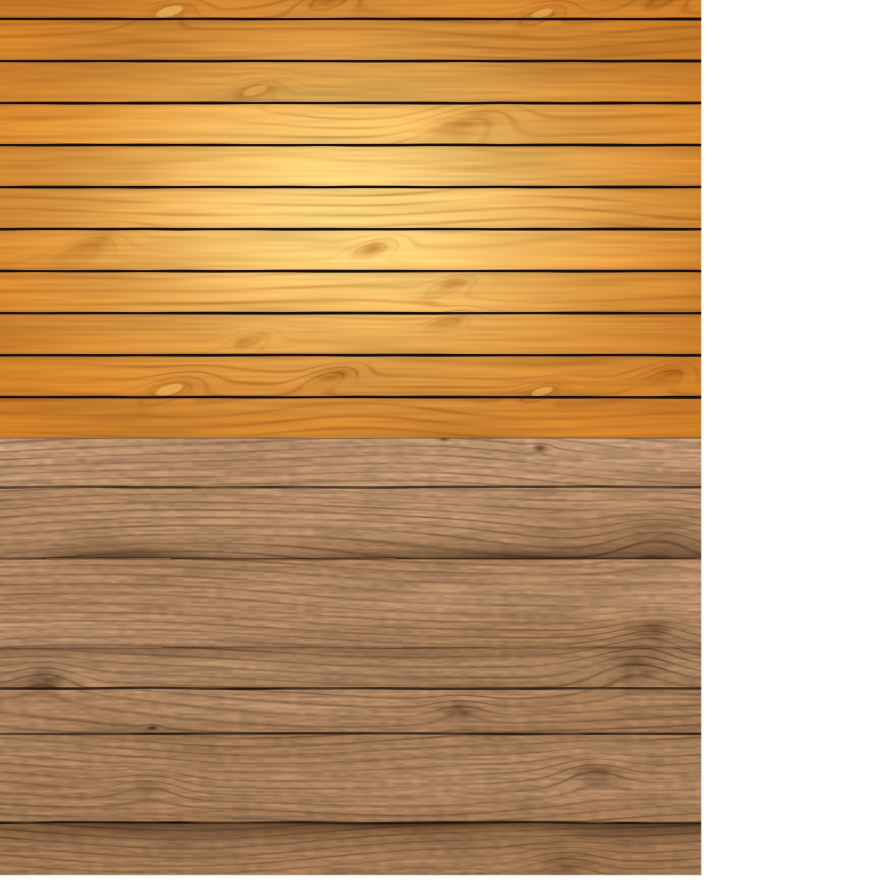
Write a Shadertoy shader that draws this texture.

```glsl
const float PANEL_RIGHT = 0.7826;
const float PANEL_BOTTOM = 0.9766;   // depths are measured down from the top
const float SPLIT = 0.489;
const float FIRST_SEAM = 0.0212;
const float PITCH = 0.0469;
const float REPEAT_ROWS = 9.0;
const vec2 GLOW_CENTRE = vec2(0.39, 0.235);
const vec2 GLOW_SIZE = vec2(0.29, 0.175);
const vec3 HONEY_EDGE = vec3(0.80, 0.485, 0.15);
const vec3 HONEY_GLOW = vec3(1.0, 0.84, 0.50);
const vec3 HONEY_STAIN = vec3(0.56, 0.28, 0.05);
const vec3 KNOT_PALE = vec3(0.91, 0.68, 0.34);
const vec3 GAP = vec3(0.10, 0.055, 0.02);
const vec3 DRIFT_LIGHT = vec3(0.77, 0.61, 0.47);
const vec3 DRIFT_MID = vec3(0.58, 0.42, 0.28);
const vec3 DRIFT_DARK = vec3(0.27, 0.17, 0.09);

// Knots: x, depth, radius, paleness
const vec4 HONEY_KNOTS[11] = vec4[](
    vec4(0.189, 0.435, 0.010, 1.0), vec4(0.605, 0.437, 0.008, 0.8),
    vec4(0.370, 0.420, 0.009, 0.0), vec4(0.285, 0.101, 0.009, 0.7),
    vec4(0.520, 0.138, 0.015, 0.1), vec4(0.417, 0.277, 0.008, 0.1),
    vec4(0.503, 0.318, 0.007, 0.1), vec4(0.500, 0.359, 0.007, 0.1),
    vec4(0.280, 0.379, 0.007, 0.1), vec4(0.100, 0.274, 0.011, 0.0),
    vec4(0.745, 0.418, 0.010, 0.0));

// Knots: x, depth, radius, darkness
const vec4 DRIFT_KNOTS[11] = vec4[](
    vec4(0.604, 0.500, 0.004, 0.9), vec4(0.495, 0.490, 0.003, 0.8),
    vec4(0.735, 0.600, 0.019, 0.3), vec4(0.727, 0.703, 0.012, 0.7),
    vec4(0.513, 0.793, 0.010, 0.6), vec4(0.662, 0.862, 0.013, 0.5),
    vec4(0.168, 0.878, 0.012, 0.3), vec4(0.050, 0.757, 0.012, 0.6),
    vec4(0.170, 0.812, 0.003, 0.9), vec4(0.710, 0.743, 0.018, 0.5),
    vec4(0.630, 0.965, 0.014, 0.5));

// Seams: depth, line darkness, shade above, shade below
const vec4 DRIFT_SEAMS[6] = vec4[](
    vec4(0.5436, 0.75, 0.05, 0.10), vec4(0.6237, 0.45, 0.75, 0.0),
    vec4(0.7227, 0.25, 0.10, 0.45), vec4(0.7682, 0.90, 0.25, 0.05),
    vec4(0.8190, 0.80, 0.30, 0.25), vec4(0.9180, 0.90, 0.15, 0.90));

float hash(vec2 p) {
    return fract(sin(dot(p, vec2(127.1, 311.7))) * 43758.5);
}

float noise(vec2 p) {
    vec2 i = floor(p), f = fract(p);
    f = f * f * (3.0 - 2.0 * f);
    return mix(mix(hash(i), hash(i + vec2(1, 0)), f.x),
               mix(hash(i + vec2(0, 1)), hash(i + 1.0), f.x), f.y);
}

float ridge(float phase, float sharpness) {
    return pow(0.5 + 0.5 * sin(phase), sharpness);
}

float lineMask(float dist, float halfWidth, float aa) {
    return 1.0 - smoothstep(halfWidth - aa * 0.5, halfWidth + aa, dist);
}

vec3 honeyBoards(vec2 p, float aa) {
    float row = (p.y - FIRST_SEAM) / PITCH;
    float id = mod(floor(row), REPEAT_ROWS);
    float period = PITCH * REPEAT_ROWS;
    float swell = 0.0, stain = 0.0, pale = 0.0;
    for (int i = 0; i < 11; i++) {
        vec4 k = HONEY_KNOTS[i];
        vec2 q = p - k.xy;
        q.y -= period * round(q.y / period);
        q.y += q.x * 0.25;
        q /= k.z * vec2(2.2, 0.8);
        swell += exp(-dot(q, q) * 0.3);
        stain += exp(-dot(q, q) * 0.8);
        pale += k.w * (1.0 - smoothstep(0.55, 0.8, length(q)));
    }
    // Grain bends around each knot
    vec2 g = p + vec2(id * 3.7, 0.0);
    float bend = noise(g * vec2(5.0, 24.0));
    float rings = ridge(p.y * 430.0 + bend * 11.0 + swell * 15.0, 5.0);
    rings *= mix(1.0, 0.35, mod(id, 2.0)) * noise(g * vec2(9.0, 70.0) + 5.0);
    float fibre = noise(g * vec2(16.0, 340.0)) - 0.5;
    float cloud = noise(g * vec2(6.0, 38.0) + 9.0) - 0.5;

    vec2 d = (p - GLOW_CENTRE) / GLOW_SIZE;
    vec3 col = mix(HONEY_EDGE, HONEY_GLOW, exp(-dot(d, d)));
    col *= 1.0 + 0.13 * cloud + 0.11 * fibre + 0.05 * (hash(vec2(id, 2.0)) - 0.5);
    float ink = 0.38 * rings + stain * (0.2 + 0.35 * noise(g * vec2(60.0, 180.0)));
    col = mix(col, HONEY_STAIN, clamp(ink, 0.0, 0.75));
    col = mix(col, KNOT_PALE, clamp(pale, 0.0, 0.9));

    float seam = abs(fract(row + 0.5) - 0.5) * PITCH;
    float width = 0.0008 + 0.0006 * noise(vec2(p.x * 25.0, id));
    col *= 1.0 - 0.18 * exp(-seam / 0.0025);
    return mix(col, GAP, lineMask(seam, width, aa));
}

vec3 driftBoards(vec2 p, float aa) {
    float swell = 0.0, ink = 0.0, seams = 0.0, board = 0.0;
    float patches = noise(p * vec2(7.0, 60.0));
    for (int i = 0; i < 6; i++) {
        vec4 s = DRIFT_SEAMS[i];
        float d = p.y - s.x + 0.0015 * (noise(vec2(p.x * 12.0, s.x * 90.0)) - 0.5);
        board += step(0.0, d);
        ink += (d < 0.0 ? s.z : s.w) * exp(-abs(d) / 0.013) * (0.25 + patches);
        float wear = 0.6 + 0.4 * noise(vec2(p.x * 30.0, s.x * 50.0));
        seams = max(seams, s.y * wear * lineMask(abs(d), 0.0011, aa));
    }
    for (int i = 0; i < 11; i++) {
        vec4 k = DRIFT_KNOTS[i];
        vec2 q = (p - k.xy) / (k.z * vec2(1.7, 0.9));
        swell += exp(-dot(q, q) * 0.25) * k.z * 90.0;
        ink += k.w * exp(-dot(q, q)) * (0.35 + 0.65 * noise(p * vec2(90.0, 220.0)));
    }
    // Arched growth lines with broken pores
    vec2 g = p + vec2(board * 2.3, 0.0);
    float arch = 8.0 * cos((p.x - 0.33) * 5.0 + board * 0.6);
    float bend = noise(g * vec2(4.0, 22.0)) * 9.0;
    float lines = ridge(p.y * 620.0 + arch + bend + swell * 9.0, 6.0);
    lines *= 0.25 + 0.75 * noise(g * vec2(11.0, 90.0));
    float fibre = noise(g * vec2(22.0, 360.0));
    float pores = noise(g * vec2(110.0, 400.0));

    float sun = 1.0 - smoothstep(0.5, 0.98, p.y);
    float tone = 0.30 + 0.42 * sun + 0.5 * (noise(g * vec2(4.0, 24.0) + 4.0) - 0.5);
    vec3 col = mix(DRIFT_MID, DRIFT_LIGHT, clamp(tone, 0.0, 1.0));
    col *= 1.0 + 0.20 * (fibre - 0.5) + 0.14 * (pores - 0.5);
    ink += lines * (0.22 + 0.28 * fibre);
    col = mix(col, DRIFT_DARK, clamp(ink, 0.0, 0.88));
    return mix(col, GAP, seams);
}

void mainImage(out vec4 fragColor, in vec2 fragCoord) {
    vec2 p = fragCoord / iResolution.xy;
    p.y = 1.0 - p.y;
    float aa = 1.0 / iResolution.y;
    float lower = smoothstep(-aa, aa, p.y - SPLIT);
    vec3 wood = mix(honeyBoards(p, aa), driftBoards(p, aa), lower);
    float outside = max(p.x - PANEL_RIGHT, p.y - PANEL_BOTTOM);
    fragColor = vec4(mix(wood, vec3(1.0), smoothstep(-aa, aa, outside)), 1.0);
}
```
